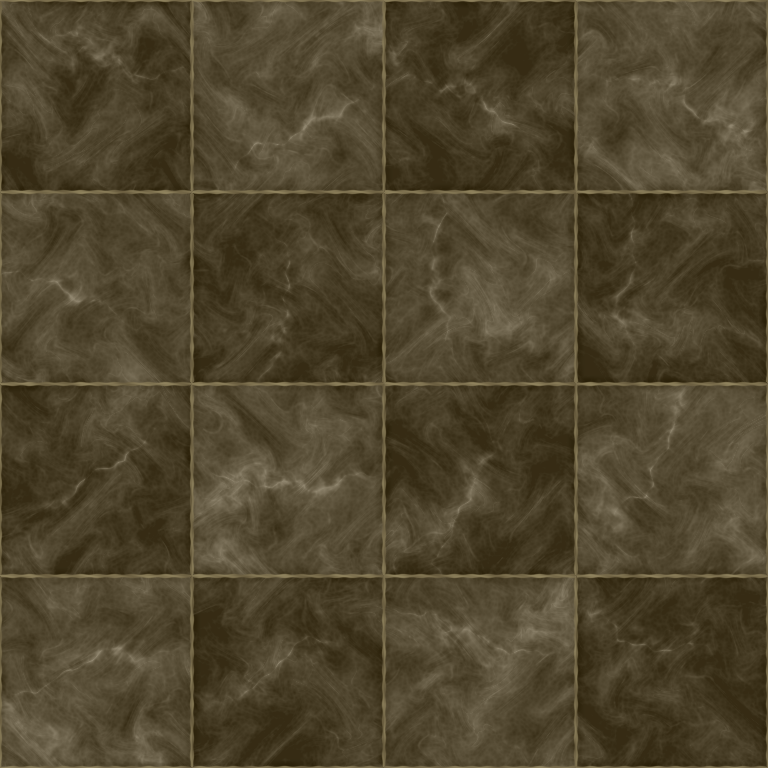
Reproduce this texture procedurally as a three.js fragment shader.

```glsl
// Four by four polished brown marble tiles, dark and light in a checkerboard, with thin pale grout.
// Each tile samples its own area of warped cellular noise for clouds, pale patches and fine cracks,
// plus one wandering vein; every tone is an offset along a single brown ramp.
varying vec2 vUv;

vec2 hash2(vec2 p) {
  p = vec2(dot(p, vec2(127.1, 311.7)), dot(p, vec2(269.5, 183.3)));
  return fract(sin(p) * 43758.5);
}

// Distances to the nearest and second nearest feature point
vec2 cellular(vec2 p) {
  vec2 cell = floor(p), f = fract(p), nearest = vec2(8.0);
  for (int y = -1; y <= 1; y++) {
    for (int x = -1; x <= 1; x++) {
      vec2 o = vec2(float(x), float(y));
      float d = length(o + hash2(cell + o) - f);
      nearest.y = min(nearest.y, max(nearest.x, d));
      nearest.x = min(nearest.x, d);
    }
  }
  return nearest;
}

// Layered sines bend the straight cell borders
vec2 warp(vec2 p) {
  p += 0.22 * sin(p.yx * 2.7 + vec2(0.4, 2.1));
  p += 0.11 * sin(p.yx * 6.1 + vec2(3.7, 1.3));
  return p + 0.05 * sin(p.yx * 14.3 + vec2(1.9, 5.2));
}

// Cellular octaves centred near zero
float clouds(vec2 p) {
  float sum = 0.0, amp = 0.5;
  for (int i = 0; i < 5; i++) {
    sum += amp * (cellular(p).x - 0.47);
    p = mat2(0.8, 0.6, -0.6, 0.8) * p * 2.03 + 7.3;
    amp *= 0.68;
  }
  return sum;
}

// Thin crack network along the cell borders
float cracks(vec2 p, float width) {
  vec2 d = cellular(p);
  return 1.0 - smoothstep(0.0, width, d.y - d.x);
}

// One wandering vein: x is the bright core, y the soft halo
vec2 vein(vec2 p, vec2 seed) {
  float angle = 6.283 * seed.x;
  vec2 dir = vec2(cos(angle), sin(angle));
  p -= 0.5 + 0.45 * (seed.yx - 0.5);
  float along = dot(p, dir);
  float across = dot(p, vec2(-dir.y, dir.x));
  across += 0.045 * sin(along * 7.0 + seed.y * 20.0) + 0.016 * sin(along * 23.0 + seed.x * 30.0)
          + 0.007 * sin(along * 61.0);
  float width = 0.007 + 0.018 * pow(0.5 + 0.5 * sin(along * 8.0 + seed.y * 40.0), 3.0);
  float fade = 1.0 - smoothstep(0.15, 0.6, abs(along));
  return fade * vec2(exp(-abs(across) / width), exp(-across * across * 60.0));
}

void main() {
  vec2 grid = vUv * 4.0;
  vec2 tile = min(floor(grid), 3.0);
  vec2 local = grid - tile;
  vec2 seed = hash2(tile + 3.7);
  float light = 1.0 - mod(tile.x + tile.y, 2.0);

  // Stone body
  vec2 p = warp(local * 2.6 + seed * 40.0 + tile * 9.0);
  float cloud = clouds(p);
  float grain = cellular(local * 46.0 + seed * 90.0).x - 0.47;
  float mottle = cellular(warp(local * 13.0 + seed * 70.0)).x;
  float tone = mix(-0.053, 0.015, light) + 0.022 * (seed.y - 0.5);
  tone += 0.25 * cloud + 0.035 * grain;

  // Pale patches and crack webs
  float pale = smoothstep(0.45, 0.95, cellular(p * 0.75 + 4.0).x + 0.4 * cloud);
  tone += pale * mix(0.05, 0.09, light) * (0.5 + mottle);
  float broken = smoothstep(0.2, 0.7, mottle);
  tone += 0.045 * cracks(p * 1.1 + 11.0, 0.07) * broken;
  tone += 0.03 * cracks(warp(p * 2.7), 0.09) * smoothstep(-0.05, 0.2, cloud);

  // Main vein with a clouded halo
  vec2 streak = vein(local + 0.025 * sin(p.yx * 5.0), seed);
  tone += streak.x * 0.13 * (0.35 + broken) + streak.y * 0.06 * mottle;
  tone = clamp(tone, -0.12, 0.23);

  // Worn tile edges, darker just inside the joint
  vec2 side = min(local, 1.0 - local);
  float edge = min(side.x, side.y);
  float run = side.x < side.y ? grid.y : grid.x;
  float wear = 0.5 + 0.25 * sin(run * 17.0 + tile.x * 2.0) + 0.25 * sin(run * 43.0 + tile.y);
  tone -= 0.035 * (1.0 - smoothstep(0.012, 0.05, edge)) * (0.4 + wear);

  // Brown ramp and grout
  vec3 stone = vec3(0.33, 0.29, 0.20) + tone;
  vec3 grout = mix(vec3(0.43, 0.38, 0.26), vec3(0.59, 0.54, 0.39), wear);
  float joint = 1.0 - smoothstep(0.004, 0.013, edge + 0.002 * sin(run * 71.0));
  float strength = side.x < side.y ? 0.8 : 0.92;
  gl_FragColor = vec4(mix(stone, grout, joint * strength), 1.0);
}
```
